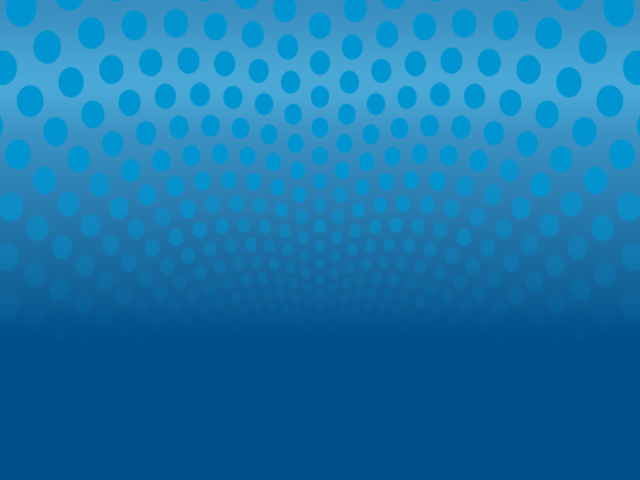
Reproduce this background procedurally as a WebGL 1 fragment shader.

```glsl
precision highp float;

uniform vec2 u_resolution;

const vec2 FOCUS = vec2(0.0, 0.0625);    // where the dot spirals converge
const float STRETCH = 1.28;              // vertical stretch of the spirals
const float BASE_RADIUS = 0.479;         // ring with index zero
const vec2 SPACING = vec2(0.102, 0.0457); // angle step, log-radius step

float hash(vec2 id) {
  return fract(sin(dot(id, vec2(12.99, 78.23))) * 4375.85);
}

// Dark base, mid-blue slope and a pale horizontal glow
vec3 backdrop(float y) {
  vec3 deep = vec3(0.005, 0.31, 0.54);
  vec3 ocean = vec3(0.06, 0.38, 0.59);
  vec3 steel = vec3(0.22, 0.555, 0.75);
  vec3 glow = vec3(0.29, 0.66, 0.84);
  vec3 color = mix(deep, ocean, smoothstep(0.29, 0.40, y));
  color = mix(color, steel, clamp((y - 0.39) / 0.30, 0.0, 1.0));
  float band = y < 0.826 ? (0.826 - y) / 0.14 : (y - 0.826) / 0.18;
  return mix(color, glow, 1.0 - smoothstep(0.0, 1.0, band));
}

// Nearest dot index on a staggered log-polar lattice: (angle, ring)
vec2 dotIndex(vec2 p) {
  vec2 q = (p - FOCUS) / vec2(1.0, STRETCH);
  float ring = log(max(length(q), 0.001) / BASE_RADIUS);
  vec2 lattice = vec2(atan(q.x, q.y), ring) / SPACING;
  vec2 diagonal = floor(0.5 * vec2(lattice.x + lattice.y, lattice.x - lattice.y) + 0.5);
  return vec2(diagonal.x + diagonal.y, diagonal.x - diagonal.y);
}

void main() {
  vec2 p = gl_FragCoord.xy / u_resolution.y;
  p.x -= 0.5 * u_resolution.x / u_resolution.y;
  float pixel = 1.0 / u_resolution.y;

  // Upright ellipse whose size grows with its ring
  vec2 id = dotIndex(p);
  float angle = id.x * SPACING.x;
  float radius = BASE_RADIUS * exp(id.y * SPACING.y);
  vec2 center = FOCUS + radius * vec2(sin(angle), STRETCH * cos(angle));
  float edge = length((p - center) / vec2(1.0, 1.19)) - 0.0335 * radius;
  float coverage = 1.0 - smoothstep(-pixel, pixel, edge);

  // Dots dissolve unevenly toward the dark base
  float rise = max((center.y - 0.25) / 0.4, 0.0);
  float opacity = min(rise * rise * (0.8 + 0.4 * hash(id)), 1.0);

  vec3 color = mix(backdrop(p.y), vec3(0.0, 0.585, 0.82), coverage * opacity);
  gl_FragColor = vec4(color, 1.0);
}
```
